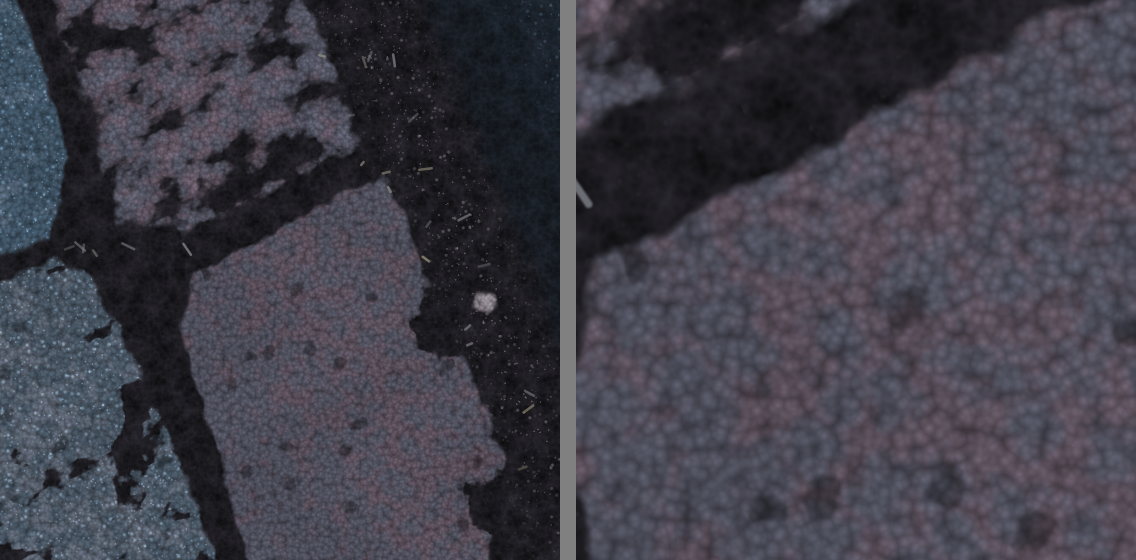
Left, the full canvas; right, a detail of the centre.
A three.js fragment shader for this texture:

```glsl
varying vec2 vUv;

vec2 hash2(vec2 p) {
  return fract(sin(vec2(dot(p, vec2(127.1, 311.7)), dot(p, vec2(269.5, 183.3)))) * 43758.5);
}

// Cellular noise: distance to the nearest seed, and that seed's random id
vec2 cells(vec2 p) {
  vec2 base = floor(p), nearest = vec2(9.0, 0.0);
  for (int y = -1; y <= 1; y++) {
    for (int x = -1; x <= 1; x++) {
      vec2 cell = base + vec2(x, y);
      vec2 seed = hash2(cell);
      float d = length(cell + seed - p);
      if (d < nearest.x) nearest = vec2(d, hash2(cell + 57.3).x);
    }
  }
  return nearest;
}

// Layered cellular noise, centred near zero
float mottle(vec2 p) {
  float sum = -0.47, weight = 0.533;
  for (int i = 0; i < 4; i++) {
    sum += weight * cells(p).x;
    p = mat2(1.6, 1.2, -1.2, 1.6) * p + 3.7;
    weight *= 0.5;
  }
  return sum;
}

// Signed distance to the line a-b, positive on its left
float edge(vec2 p, vec2 a, vec2 b) {
  vec2 d = normalize(b - a);
  return dot(p - a, vec2(-d.y, d.x));
}

// Convex hexagon with clockwise corners, negative inside
float hexagon(vec2 p, vec2 a, vec2 b, vec2 c, vec2 d, vec2 e, vec2 f) {
  return max(max(max(edge(p, a, b), edge(p, b, c)), max(edge(p, c, d), edge(p, d, e))),
             max(edge(p, e, f), edge(p, f, a)));
}

float segment(vec2 p, vec2 a, vec2 b) {
  vec2 d = b - a;
  return length(p - a - d * clamp(dot(p - a, d) / dot(d, d), 0.0, 1.0));
}

float cover(float d) { return smoothstep(0.005, -0.005, d); }

void main() {
  vec2 p = vUv;
  float ragged = mottle(p * 16.0) * 0.05;
  float blotch = mottle(mat2(0.85, -0.5, 0.5, 0.85) * p * vec2(10.0, 15.0) + 5.0);
  float tint = mottle(p * 24.0 + 9.0);
  vec2 coarse = cells(p * 90.0), small = cells(p * 165.0 + 20.0);
  float grain = 0.6 * coarse.x + 0.4 * small.x - 0.46;

  // Stone outlines, with soil eating into their worn sides
  float pinkStone = hexagon(p, vec2(0.46, -0.05), vec2(0.32, 0.42), vec2(0.35, 0.51),
                            vec2(0.685, 0.69), vec2(0.9, 0.18), vec2(0.86, -0.05)) + ragged * 0.6;
  pinkStone = max(pinkStone, 0.065 - length(p - vec2(0.79, 0.42)) + ragged * 1.5);
  pinkStone = max(pinkStone, 0.06 - length(p - vec2(0.89, 0.1)) + ragged * 1.5);
  float wornStone = hexagon(p, vec2(0.22, 0.61), vec2(0.08, 1.05), vec2(0.52, 1.05),
                            vec2(0.64, 0.75), vec2(0.53, 0.69), vec2(0.33, 0.59)) + ragged;
  wornStone = max(wornStone, 0.03 - segment(p, vec2(0.38, 0.64), vec2(0.55, 0.73)) + ragged * 1.5);
  wornStone = max(wornStone, (blotch - 0.07) * 0.12);
  float blueStone = hexagon(p, vec2(-0.1, 0.53), vec2(-0.1, 1.05), vec2(0.015, 1.05),
                            vec2(0.125, 0.72), vec2(0.085, 0.575), vec2(0.0, 0.545)) + ragged * 0.4;
  float greyStone = hexagon(p, vec2(-0.1, -0.05), vec2(-0.1, 0.46), vec2(0.1, 0.535),
                            vec2(0.165, 0.505), vec2(0.3, 0.22), vec2(0.4, -0.05)) + ragged * 0.6;
  float wear = smoothstep(0.3, 0.0, p.y) * 0.1 + smoothstep(-0.12, 0.0, greyStone) * 0.08;
  greyStone = max(greyStone, (blotch - 0.21 + wear) * 0.12);
  greyStone = max(greyStone, 0.025 - segment(p, vec2(0.24, 0.3), vec2(0.22, 0.12)) + ragged * 1.5);

  // Soil with gritty specks, thickest along the right joint
  float kerb = edge(p, vec2(0.75, 1.0), vec2(1.0, 0.38));
  float litter = exp(-pow((kerb + 0.09) / 0.08, 2.0));
  float speck = smoothstep(0.4, 0.1, coarse.x) * smoothstep(0.75, 1.0, coarse.y)
              + smoothstep(0.4, 0.1, small.x) * smoothstep(0.8, 1.0, small.y);
  vec3 col = vec3(0.115, 0.11, 0.13) * (1.0 + 0.7 * grain + 1.2 * tint);
  col += vec3(0.3, 0.29, 0.3) * speck * (0.12 + 0.7 * litter);

  // Dark asphalt with a blue glint toward the corner
  float glint = smoothstep(0.05, 0.25, kerb) * smoothstep(0.5, 0.9, p.y);
  vec3 asphalt = vec3(0.095, 0.115, 0.145) * (1.0 + 0.6 * grain + 0.8 * tint);
  asphalt += vec3(0.12, 0.18, 0.22) * glint * (0.2 + speck);
  col = mix(col, asphalt, smoothstep(-0.03, 0.04, kerb + ragged));

  // Stone faces
  float shade = 1.0 - 0.75 * grain + 0.03 * sin(p.x * 17.0 + 3.0 * sin(p.y * 11.0));
  float rosy = smoothstep(-0.15, 0.2, tint + 0.1 * sin(p.x * 9.0 + p.y * 6.0));
  vec3 pinkFace = mix(vec3(0.29, 0.295, 0.345), vec3(0.335, 0.29, 0.335), rosy) * shade;
  float pit = smoothstep(0.16, 0.08, cells(p * 11.0 + ragged * 8.0).x) * step(0.5, cells(p * 11.0).y);
  pinkFace *= 1.0 - 0.3 * pit;
  vec3 blueFace = mix(vec3(0.26, 0.31, 0.36), vec3(0.34, 0.37, 0.42), rosy) * shade;
  blueFace += vec3(0.15, 0.18, 0.2) * speck;
  col = mix(col, pinkFace, cover(pinkStone));
  col = mix(col, pinkFace * (0.95 - 0.8 * blotch), smoothstep(0.007, -0.009, wornStone));
  col = mix(col, blueFace * vec3(0.88, 0.98, 1.02), cover(blueStone));
  col = mix(col, blueFace * (1.0 - 0.3 * pit), cover(greyStone));

  // Straw and pale chips strewn along the joints
  for (int i = 0; i < 26; i++) {
    vec2 r = hash2(vec2(i, 4.0)), s = hash2(vec2(i, 11.0));
    vec2 spot = mix(vec2(0.58, 1.0), vec2(0.95, 0.2), r.x) + (s - 0.5) * 0.14;
    if (i > 19) spot = mix(vec2(0.12, 0.55), vec2(0.4, 0.54), r.x) + (s - 0.5) * 0.03;
    vec2 reach = vec2(cos(r.y * 6.3), sin(r.y * 6.3)) * (0.003 + 0.009 * s.x);
    float straw = smoothstep(0.0035, 0.001, segment(p, spot - reach, spot + reach));
    col = mix(col, mix(vec3(0.6, 0.56, 0.46), vec3(0.5, 0.52, 0.56), s.y), straw * (0.35 + 0.5 * r.y));
  }
  float chip = length(p - vec2(0.865, 0.458)) + ragged * 0.5;
  col = mix(col, vec3(0.55, 0.52, 0.55) * shade, smoothstep(0.022, 0.012, chip));
  gl_FragColor = vec4(col, 1.0);
}
```
